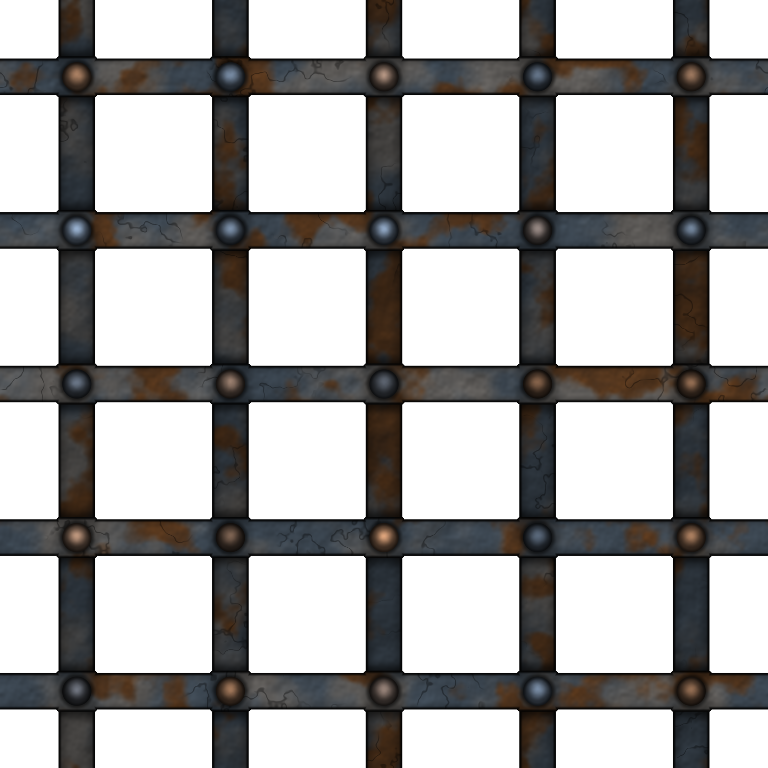
Write a WebGL 1 fragment shader that draws this pattern.

```glsl
precision highp float;

uniform vec2 u_resolution;

float hash(vec2 p) {
    return fract(sin(dot(p, vec2(127.1, 311.7))) * 43758.5453);
}

// Value noise on a lattice that wraps after `period` steps
float wrapNoise(vec2 p, float period, float seed) {
    vec2 i = floor(p);
    vec2 f = fract(p);
    f = f * f * (3.0 - 2.0 * f);
    vec2 a = mod(i, period) + seed;
    vec2 b = mod(i + 1.0, period) + seed;
    return mix(mix(hash(a), hash(vec2(b.x, a.y)), f.x),
               mix(hash(vec2(a.x, b.y)), hash(b), f.x), f.y);
}

float fbm(vec2 uv, float period, float seed) {
    float sum = 0.0;
    float amplitude = 0.5;
    for (int i = 0; i < 4; i++) {
        sum += amplitude * wrapNoise(uv * period, period, seed);
        period *= 2.0;
        amplitude *= 0.5;
    }
    return sum;
}

// Blue-grey iron with worn patches, rust, relief and fine cracks
vec3 rustyIron(vec2 uv, float seed) {
    float wear = smoothstep(0.35, 0.65, fbm(uv, 12.0, seed));
    vec3 color = mix(vec3(0.22, 0.26, 0.30), vec3(0.35, 0.34, 0.33), wear);

    float rust = smoothstep(0.47, 0.63, fbm(uv, 15.0, seed + 3.7));
    vec3 rustColor = mix(vec3(0.24, 0.15, 0.08), vec3(0.40, 0.22, 0.07),
                         fbm(uv, 40.0, seed + 5.3));
    color = mix(color, rustColor, rust * 0.85);

    float height = fbm(uv, 25.0, seed + 9.1);
    float relief = height - fbm(uv + vec2(-0.002, 0.004), 25.0, seed + 9.1);
    float crack = 1.0 - smoothstep(0.0, 0.025, abs(height - 0.47));
    crack *= smoothstep(0.45, 0.6, fbm(uv, 10.0, seed + 11.9));
    return color * (1.0 + 1.3 * relief) * (1.0 - 0.35 * crack);
}

// Dark rim just inside a shape's edge
float rim(float d) {
    return mix(0.12, 1.0, smoothstep(0.004, 0.024, -d));
}

void main() {
    vec2 uv = gl_FragCoord.xy / u_resolution;
    vec2 id = floor(uv * 5.0);
    vec2 p = fract(uv * 5.0) - 0.5;
    vec2 q = abs(p);
    float aa = 2.5 / min(u_resolution.x, u_resolution.y);

    float across = q.y - 0.119;
    float down = q.x - 0.119;
    float plate = max(max(q.x, q.y) - 0.134, q.x + q.y - 0.254);

    // Vertical bar, shaded where it passes under the horizontal one
    vec3 upright = rustyIron(uv, 17.0) * 0.74 * rim(down);
    upright *= mix(0.4, 1.0, smoothstep(0.0, 0.1, across));
    upright *= 1.0 - 0.25 * smoothstep(0.04, 0.119, q.x);

    // Horizontal bar and the chamfered plate at the crossing
    float front = min(across, plate);
    vec3 level = rustyIron(uv, 0.0) * rim(front);
    level *= 1.03 - 0.2 * smoothstep(0.06, 0.119, q.y);
    level *= 1.0 - 0.22 * (1.0 - smoothstep(0.1, 0.17, max(q.x, q.y)));
    vec3 color = mix(level, upright, smoothstep(-aa, aa, front));

    // Domed rivet in a dark groove, tinted per crossing
    float r = length(p);
    color *= 1.0 - 0.6 * (1.0 - smoothstep(0.09, 0.13, r));
    vec3 tint = mix(vec3(0.50, 0.58, 0.68), vec3(0.66, 0.49, 0.37),
                    smoothstep(0.3, 0.7, hash(id + 2.3)));
    tint *= mix(0.6, 1.1, hash(id + 8.6));
    float glow = 1.0 - smoothstep(0.0, 0.085, length(p - vec2(0.0, 0.012)));
    vec3 dome = tint * (0.3 + 0.85 * glow);
    dome *= 0.75 + 0.5 * fbm(uv, 50.0, 23.0);
    dome *= 1.0 - 0.5 * smoothstep(0.07, 0.095, r);
    color = mix(dome, color, smoothstep(0.095 - aa, 0.095 + aa, r));

    // White openings
    float solid = min(front, down);
    color = mix(color, vec3(1.0), smoothstep(-aa, aa, solid));
    gl_FragColor = vec4(color, 1.0);
}
```
